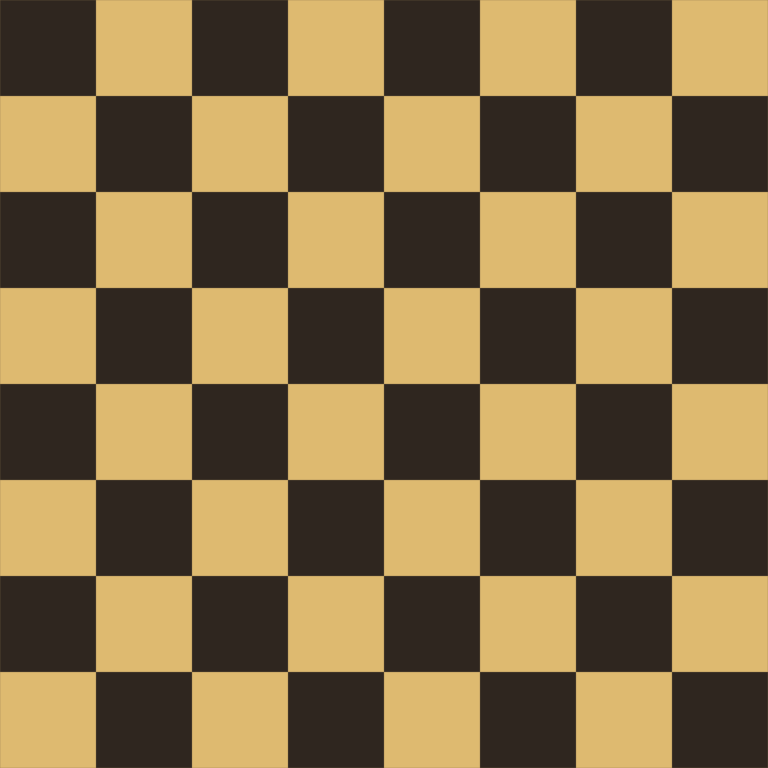
Give the GLSL for this pattern, as a Shadertoy shader.

```glsl
// Seamless checkerboard of tan and dark brown squares with crisp, smoothed edges.

const float SQUARES = 8.0;        // squares across and down; even, so that it tiles
const float EDGE_PIXELS = 0.8;    // half width of the edge smoothing
const vec3 TAN = vec3(0.87, 0.73, 0.44);
const vec3 BROWN = vec3(0.184, 0.149, 0.122);

// Signed distance to the nearest grid line: positive in even cells, negative in odd ones
vec2 gridDistance(vec2 cell) {
    return 0.5 - abs(mod(cell + 0.5, 2.0) - 1.0);
}

void mainImage(out vec4 fragColor, in vec2 fragCoord) {
    vec2 cell = fragCoord / iResolution.xy * SQUARES;
    vec2 softness = EDGE_PIXELS * SQUARES / iResolution.xy;

    // Smoothed square waves, +1 in even columns or rows and -1 in odd ones
    vec2 wave = smoothstep(-softness, softness, gridDistance(cell)) * 2.0 - 1.0;

    // Tan where column and row share parity, so the lower left square is tan
    float tanCoverage = 0.5 + 0.5 * wave.x * wave.y;
    fragColor = vec4(mix(BROWN, TAN, tanCoverage), 1.0);
}
```
